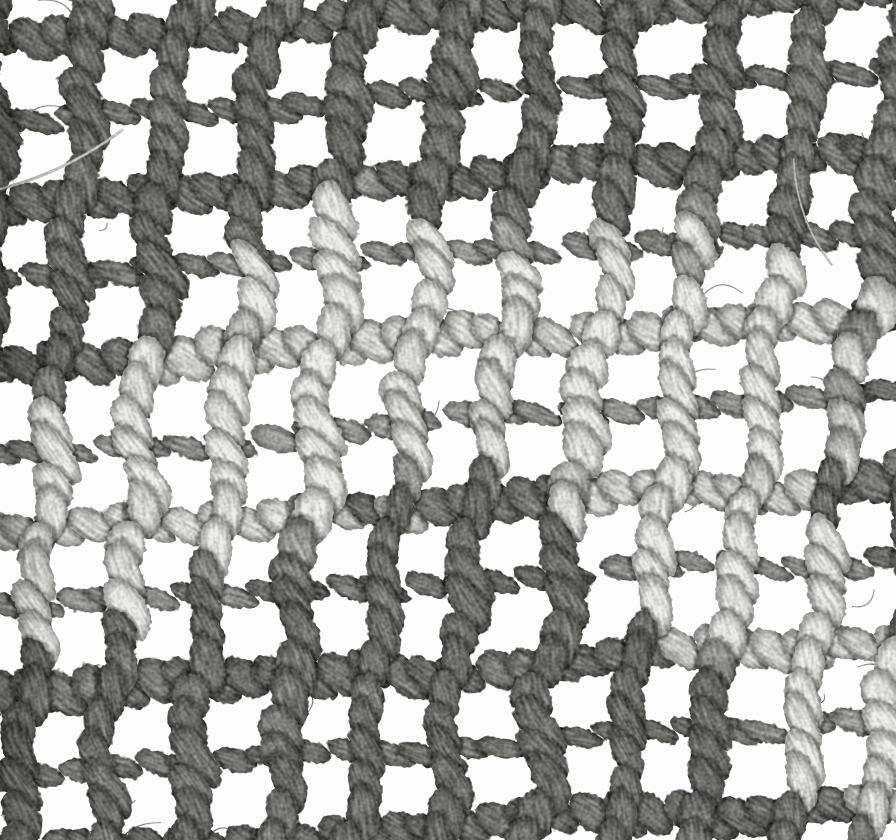
Give the GLSL for this texture, as a Shadertoy shader.

```glsl
const float TAU = 6.2831853;
const float PAPER = 0.99;
const float DARK_YARN = 0.45;
const float LIGHT_YARN = 0.87;

struct Rope {
    float spacing;   // distance between parallel ropes
    float pitch;     // distance between twists along a rope
    vec2 radius;     // half width and half length of one twist
    float tilt;      // lean of a twist away from the rope axis
    float paleness;  // how strongly pale patches show
    bool horizontal;
    float seed;
};

vec2 hash2(vec2 p) {
    vec3 q = fract(p.xyx * vec3(0.1031, 0.1030, 0.0973));
    q += dot(q, q.yzx + 33.33);
    return fract((q.xx + q.yz) * q.zy);
}

float cornerSlope(vec2 cell, vec2 f, vec2 corner) {
    return dot(hash2(cell + corner) * 2.0 - 1.0, f - corner);
}

float gradientNoise(vec2 p) {
    vec2 i = floor(p), f = p - i;
    vec2 w = f * f * f * (f * (f * 6.0 - 15.0) + 10.0);
    float low = mix(cornerSlope(i, f, vec2(0, 0)), cornerSlope(i, f, vec2(1, 0)), w.x);
    float high = mix(cornerSlope(i, f, vec2(0, 1)), cornerSlope(i, f, vec2(1, 1)), w.x);
    return mix(low, high, w.y);
}

float segmentDistance(vec2 p, vec2 a, vec2 b) {
    vec2 ab = b - a;
    return length(p - a - ab * clamp(dot(p - a, ab) / dot(ab, ab), 0.0, 1.0));
}

// Positive inside the pale, diagonal dye patches
float palePatch(vec2 p) {
    float left = 0.145 - segmentDistance(p, vec2(0.03, 0.64), vec2(0.55, 0.40));
    float middle = 0.14 - segmentDistance(p, vec2(0.42, 0.375), vec2(0.90, 0.44));
    float right = 0.115 - segmentDistance(p, vec2(0.78, 0.58), vec2(1.06, 0.87));
    return max(left, max(middle, right));
}

// Approximate signed distance (x) and normalised radius (y) of an ellipse
vec2 ellipse(vec2 p, vec2 radius) {
    float e = length(p / radius);
    return vec2((e - 1.0) * e / max(length(p / (radius * radius)), 0.0001), e);
}

// Ink holds tone (x) and coverage (y); lattice is (across, along) the ropes
vec2 layRopes(vec2 ink, vec2 p, vec2 lattice, Rope rope, float rough, float px) {
    vec2 nearest = floor(lattice / vec2(rope.spacing, rope.pitch) + 0.5);
    vec2 axis = vec2(sin(rope.tilt), cos(rope.tilt));
    for (int k = -1; k <= 1; k++)
    for (int j = -2; j <= 2; j++) {
        vec2 id = nearest + vec2(k, j);
        vec2 jitter = hash2(id + rope.seed) - 0.5;
        vec2 local = lattice - id * vec2(rope.spacing, rope.pitch);
        local -= jitter * vec2(0.55 * rope.radius.x, 0.35 * rope.pitch);
        vec2 q = vec2(dot(local, vec2(axis.y, -axis.x)), dot(local, axis));
        vec2 shape = ellipse(q, rope.radius * (1.0 + 0.25 * jitter.yx));
        float d = shape.x + rough;
        ink.x *= mix(0.62, 1.0, smoothstep(0.0, 0.007, d));
        float cover = 1.0 - smoothstep(-px, px, d);
        if (cover <= 0.0) continue;

        // Dye and spun fibres of one twist
        vec2 centre = p - (rope.horizontal ? local.yx : local);
        float lit = smoothstep(-0.015, 0.015, palePatch(centre) + 0.07 * jitter.x);
        float tone = mix(DARK_YARN, LIGHT_YARN, lit * rope.paleness) + 0.08 * jitter.y;
        tone *= 1.0 - 0.33 * smoothstep(0.5, 1.05, shape.y);
        tone += 0.23 * gradientNoise(q * vec2(240.0, 45.0) + id * 7.3);
        ink = vec2(mix(ink.x, tone, cover), max(ink.y, cover));
    }
    return ink;
}

vec2 drawHair(vec2 ink, vec2 p, vec2 a, vec2 b, float bend, float tone, float width, float px) {
    vec2 along = b - a;
    float t = clamp(dot(p - a, along) / dot(along, along), 0.0, 1.0);
    vec2 bow = vec2(-along.y, along.x) * bend * 4.0 * t * (1.0 - t);
    float d = length(p - a - along * t - bow) - width;
    float cover = 1.0 - smoothstep(-px, px, d);
    return vec2(mix(ink.x, tone, cover), max(ink.y, cover));
}

void mainImage(out vec4 fragColor, in vec2 fragCoord) {
    float px = 1.0 / iResolution.y;
    vec2 p = fragCoord * px;
    p.y = 1.0 - p.y;

    // Uneven hand-made lattice: columns drift left, rows climb right
    vec2 warp = vec2(gradientNoise(p * 5.0 + 3.7), gradientNoise(p * 4.5 + 19.1));
    float rowY = p.y + 0.06 * (p.x - 0.53) + 0.026 * warp.y;
    float sway = 0.008 * sin(TAU * (rowY - 0.015) / 0.195);
    float columnX = (p.x + 0.083 * p.y + sway + 0.03 * warp.x) / (1.0 - 0.07 * p.y);
    float rough = 0.004 * gradientNoise(p * 85.0) + 0.003 * gradientNoise(p * 190.0);

    Rope cord = Rope(0.195, 0.046, vec2(0.0125, 0.031), 0.36, 0.3, true, 11.0);
    Rope row = Rope(0.195, 0.037, vec2(0.019, 0.034), 0.60, 0.85, true, 47.0);
    Rope column = Rope(0.109, 0.036, vec2(0.020, 0.037), 0.50, 1.0, false, 83.0);

    vec2 ink = vec2(0.4, 0.0);
    ink = layRopes(ink, p, vec2(rowY - 0.11, p.x), cord, rough, px);
    for (int i = 0; i < 22; i++) {
        vec2 root = hash2(vec2(i, 5)) * vec2(1.07, 1.0);
        vec2 reach = (hash2(vec2(i, 9)) - 0.5) * 0.11;
        ink = drawHair(ink, p, root, root + reach, 0.25, 0.5, 0.0006, px);
    }
    ink = layRopes(ink, p, vec2(rowY - 0.015, p.x), row, rough, px);
    ink = layRopes(ink, p, vec2(columnX, p.y), column, rough, px);

    // Long loose strands on top
    ink = drawHair(ink, p, vec2(0.0, 0.225), vec2(0.145, 0.155), 0.05, 0.78, 0.0015, px);
    ink = drawHair(ink, p, vec2(0.945, 0.19), vec2(0.99, 0.315), 0.08, 0.75, 0.001, px);

    // Grain, a darker left edge and a faint warm tint
    float tone = ink.x + 0.16 * gradientNoise(p * 230.0);
    tone *= mix(0.8, 1.0, smoothstep(0.0, 0.08, p.x));
    vec3 yarn = clamp(vec3(tone, tone, tone - 0.016), 0.08, 0.93);
    fragColor = vec4(mix(vec3(PAPER), yarn, ink.y), 1.0);
}
```
